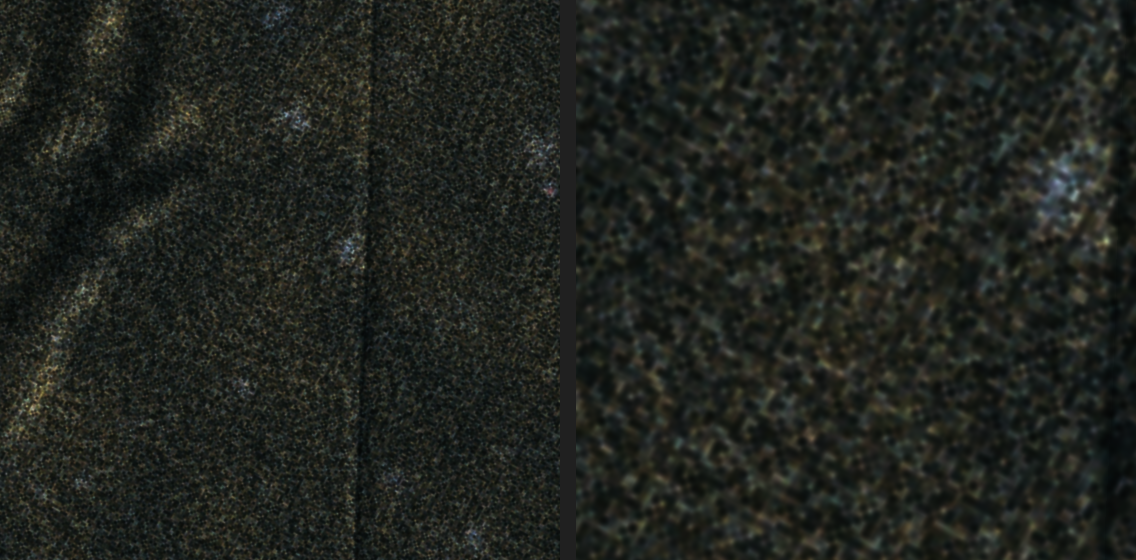
Left, the full canvas; right, a detail of the centre.
Write a Shadertoy shader that draws this texture.

```glsl
// Dark worn cloth: fine coloured grain over soft diagonal folds, a vertical
// seam and pale chalky scuffs. Folds are blurred line segments, wear is noise,
// and all shading adds up in log brightness before it is tinted.

const vec3 CLOTH_TINT  = vec3(0.97, 1.03, 0.88);
const vec3 SHADOW_TINT = vec3(0.84, 1.08, 0.92);
const vec3 CHALK_TINT  = vec3(0.99, 1.01, 0.98);
const vec3 WARM_SHIFT  = vec3(0.34, 0.02, -0.38);
const vec3 GREEN_SHIFT = vec3(-0.14, 0.10, -0.10);
const float BASE_TONE  = 0.122;

// Segments: start xy, end xy
const vec4 CREASES[7] = vec4[7](
    vec4(0.00, 0.42, 0.08, 0.51), vec4(0.08, 0.51, 0.15, 0.62),
    vec4(0.15, 0.62, 0.33, 0.70), vec4(-0.01, 0.72, 0.08, 0.81),
    vec4(0.08, 0.81, 0.13, 0.99), vec4(0.18, 0.69, 0.25, 0.83),
    vec4(0.25, 0.83, 0.28, 1.00));
const vec4 RIDGES[7] = vec4[7](
    vec4(0.02, 0.22, 0.09, 0.35), vec4(0.09, 0.39, 0.18, 0.51),
    vec4(0.21, 0.57, 0.33, 0.67), vec4(0.17, 0.92, 0.22, 0.98),
    vec4(0.11, 0.74, 0.17, 0.77), vec4(0.28, 0.74, 0.34, 0.80),
    vec4(0.00, 0.78, 0.04, 0.86));

// Scuffs: centre xy, radius
const vec3 SCUFFS[9] = vec3[9](
    vec3(0.975, 0.73, 0.040), vec3(0.985, 0.66, 0.016), vec3(0.625, 0.555, 0.024),
    vec3(0.43, 0.32, 0.018), vec3(0.705, 0.14, 0.026), vec3(0.525, 0.785, 0.034),
    vec3(0.50, 0.97, 0.034), vec3(0.145, 0.14, 0.018), vec3(0.85, 0.035, 0.022));

float hash(vec2 p) {
    return fract(sin(dot(p, vec2(127.1, 311.7))) * 43758.5);
}

// Value noise, 0 to 1
float noise(vec2 p) {
    vec2 cell = floor(p);
    vec2 f = fract(p);
    f = f * f * (3.0 - 2.0 * f);
    float low  = mix(hash(cell), hash(cell + vec2(1, 0)), f.x);
    float high = mix(hash(cell + vec2(0, 1)), hash(cell + vec2(1, 1)), f.x);
    return mix(low, high, f.y);
}

// Noise centred on zero, on a turned grid
float turnedNoise(vec2 p, float scale, float angle, float seed) {
    float c = cos(angle), s = sin(angle);
    return noise(mat2(c, s, -s, c) * p * scale + seed) - 0.5;
}

float cloudNoise(vec2 p, float scale, float seed) {
    float sum = 0.0, weight = 0.5;
    for (int i = 0; i < 4; i++) {
        sum += weight * turnedNoise(p, scale, 0.6 + float(i), seed);
        scale *= 2.1;
        weight *= 0.55;
    }
    return sum;
}

float softDisc(float dist, float radius) {
    return exp(-dist * dist / (radius * radius));
}

float softSegment(vec2 p, vec4 ends, float width) {
    vec2 along = ends.zw - ends.xy;
    vec2 rel = p - ends.xy;
    float t = clamp(dot(rel, along) / dot(along, along), 0.0, 1.0);
    return softDisc(length(rel - along * t), width);
}

// Signed log shading of the diagonal folds
float foldShade(vec2 p) {
    float dark = 0.0, light = 0.0;
    for (int i = 0; i < 7; i++) {
        dark = max(dark, softSegment(p, CREASES[i], 0.034));
        light = max(light, softSegment(p, RIDGES[i], 0.025));
    }
    return 0.62 * light - 0.62 * dark;
}

// Raised lit edge beside a thin dark groove
float seamShade(vec2 p, float wear) {
    float x = p.x - mix(0.637, 0.668, smoothstep(-0.1, 1.0, p.y));
    float groove = softDisc(x, 0.0045);
    float shadow = softDisc(x - 0.012, 0.016) * step(0.0, x);
    float edge = softDisc(x + 0.016, 0.013);
    float stitch = softDisc(x + 0.006, 0.004) * smoothstep(0.0, 0.35, wear);
    return 0.30 * edge + 0.65 * stitch - 0.60 * groove - 0.22 * shadow;
}

float scuffAmount(vec2 p) {
    float amount = 0.0;
    for (int i = 0; i < 9; i++) {
        amount = max(amount, softDisc(length(p - SCUFFS[i].xy), SCUFFS[i].z));
    }
    return amount;
}

void mainImage(out vec4 fragColor, in vec2 fragCoord) {
    vec2 uv = fragCoord / iResolution.xy;
    vec2 bend = vec2(cloudNoise(uv, 14.0, 3.0), cloudNoise(uv, 14.0, 41.0));
    vec2 p = uv + 0.035 * bend;

    // Large shapes
    float wear = turnedNoise(uv, 65.0, 0.3, 17.0);
    float clouds = cloudNoise(uv, 7.0, 9.0);
    float faint = smoothstep(0.10, 0.36, cloudNoise(uv, 15.0, 71.0));
    float chalk = scuffAmount(p) * (0.75 + 0.9 * wear) + 0.35 * faint;
    float shade = foldShade(p) * (1.0 + 0.5 * wear) + seamShade(uv + 0.004 * bend, wear);

    // Fine grain in brightness and hue
    float grain = 1.35 * turnedNoise(uv, 235.0, 0.5, 5.0)
                + 0.80 * turnedNoise(uv, 150.0, 1.1, 29.0);
    float warmth = 0.9 * turnedNoise(uv, 170.0, 0.9, 53.0)
                 + 0.7 * clouds + 0.25 * shade - 0.25 * chalk;
    float green = turnedNoise(uv, 190.0, 0.2, 87.0);

    // Brightness, then tint
    float tone = BASE_TONE * exp(grain + shade + 0.65 * clouds + 0.75 * chalk);
    vec3 tint = mix(SHADOW_TINT, CLOTH_TINT, smoothstep(0.05, 0.15, tone));
    tint = mix(tint, CHALK_TINT, clamp(chalk, 0.0, 1.0));
    vec3 color = tone * tint * (1.0 + WARM_SHIFT * warmth + GREEN_SHIFT * green);

    // Small rosy fleck
    float fleck = softDisc(length(uv - vec2(0.983, 0.658)), 0.006);
    color += fleck * vec3(0.30, 0.14, 0.17);
    fragColor = vec4(clamp(color, 0.0, 1.0), 1.0);
}
```
